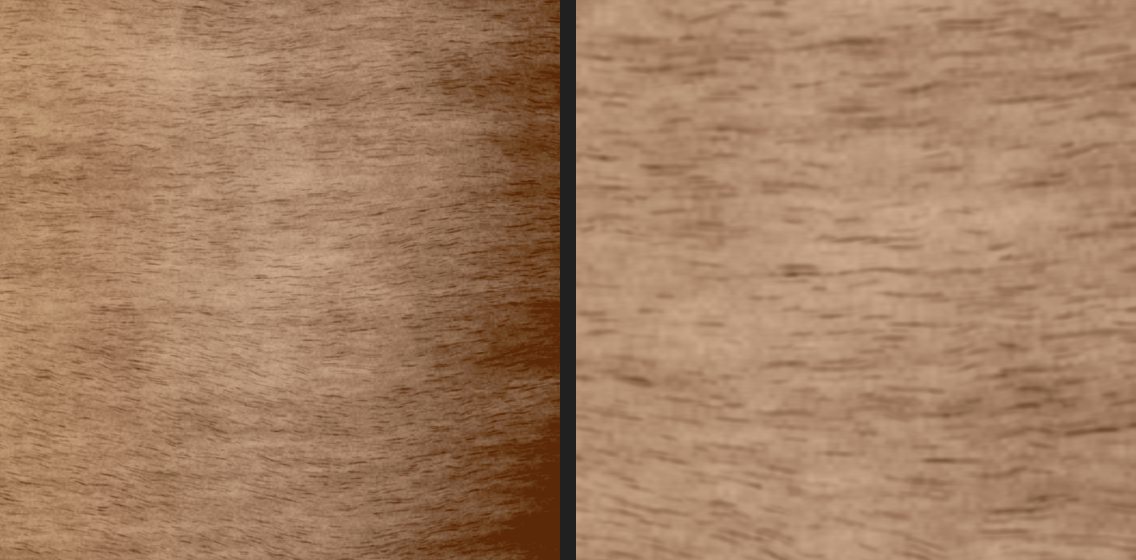
Left: the whole. Right: its middle third, enlarged.
This texture is drawn by a Shadertoy shader. Its source:

```glsl
float hash(vec2 p) {
    vec3 q = fract(p.xyx * vec3(0.1031, 0.1030, 0.0973));
    q += dot(q, q.yzx + 33.33);
    return fract((q.x + q.y) * q.z);
}

float noise(vec2 p) {
    vec2 i = floor(p), f = fract(p);
    f = f * f * (3.0 - 2.0 * f);
    float low = mix(hash(i), hash(i + vec2(1, 0)), f.x);
    float high = mix(hash(i + vec2(0, 1)), hash(i + vec2(1, 1)), f.x);
    return mix(low, high, f.y);
}

// Layered noise centred on zero, roughly -0.5 to 0.5
float fbm(vec2 p) {
    float sum = 0.0, gain = 0.5;
    for (int i = 0; i < 4; i++) {
        sum += gain * (noise(p) - 0.5);
        p = p * 2.03 + 17.3;
        gain *= 0.55;
    }
    return sum;
}

// Fibre direction: level above, falling at lower left, rising at right
float fibreSlope(vec2 p) {
    float fall = smoothstep(0.5, 0.3, p.y) * smoothstep(0.85, 0.35, p.x);
    float rise = smoothstep(0.5, 0.9, p.x) * smoothstep(0.75, 0.5, p.y);
    return 0.06 * rise - 0.24 * fall + 0.22 * (noise(p * vec2(8.0, 12.0)) - 0.5);
}

// Short dark dashes scattered one per cell, thinned out in patches
float pores(vec2 p, vec2 cell, float width, float density, float seed) {
    vec2 home = floor(p / cell);
    float ink = 0.0;
    for (int y = -1; y <= 1; y++)
    for (int x = -1; x <= 1; x++) {
        vec2 id = home + vec2(x, y);
        vec2 key = id + seed;
        vec2 jitter = vec2(hash(key), hash(key + 41.7));
        vec2 centre = (id + jitter) * cell;
        vec2 d = p - centre;
        d.y -= fibreSlope(centre) * d.x;
        float halfLength = cell.x * mix(0.2, 0.65, hash(key + 83.1));
        float patchiness = noise(centre * vec2(10.0, 16.0) + seed);
        float present = step(hash(key + 127.9), density * (0.1 + 1.8 * patchiness));
        float dash = smoothstep(width, 0.0, abs(d.y))
                   * smoothstep(halfLength, halfLength * 0.3, abs(d.x));
        ink = max(ink, present * dash * mix(0.4, 1.0, hash(key + 211.3)));
    }
    return ink;
}

// Dark to light wood, tone runs from 0 to 5
vec3 woodColor(float tone) {
    vec3 ramp[6] = vec3[6](
        vec3(0.36, 0.16, 0.03), vec3(0.42, 0.25, 0.11), vec3(0.48, 0.33, 0.22),
        vec3(0.56, 0.42, 0.31), vec3(0.64, 0.49, 0.38), vec3(0.71, 0.57, 0.46));
    vec3 color = ramp[0];
    for (int i = 1; i < 6; i++)
        color = mix(color, ramp[i], clamp(tone - float(i - 1), 0.0, 1.0));
    return color + 0.06 * max(tone - 5.0, 0.0);
}

// Shadow deepening towards the right edge and the lower right corner
float edgeShade(vec2 p) {
    float reach = max((p.x - 0.38) / 0.62, 0.0);
    float corner = 1.0 + 0.45 * smoothstep(0.5, 0.2, p.y);
    return 3.3 * pow(reach, 2.0) * corner;
}

void mainImage(out vec4 fragColor, in vec2 fragCoord) {
    vec2 p = fragCoord / iResolution.xy;

    // Gently bent grain coordinates, roughened at small scale
    vec2 grain = p;
    grain.y += 0.03 * (noise(p * vec2(2.2, 3.0) + 5.0) - 0.5);
    grain.y -= 0.04 * smoothstep(0.5, 1.1, p.x) * smoothstep(0.75, 0.45, p.y);
    grain.y += 0.005 * (noise(p * vec2(45.0, 30.0)) - 0.5);

    // Broad light and figure
    float shade = edgeShade(p);
    float tone = 4.72 - shade;
    tone += 0.4 * smoothstep(0.45, 0.0, length((p - vec2(0.52, 0.6)) * vec2(1.2, 0.8)));
    tone -= 0.4 * smoothstep(0.4, 0.05, p.y);
    tone += 1.2 * fbm(p * vec2(5.0, 7.0) + 2.0);
    tone += 1.1 * fbm(p * vec2(17.0, 13.0) + 31.0);

    // Streaks along the grain, stronger in the shadow
    float streakGain = 1.0 + 0.25 * shade;
    tone += 1.6 * streakGain * fbm(grain * vec2(2.0, 19.0));
    tone += 1.7 * fbm(grain * vec2(10.0, 80.0) + 60.0);
    tone += 1.5 * fbm(grain * vec2(36.0, 130.0) + 75.0);

    // Pores: medium, fine and long
    tone -= 1.6 * pores(grain, vec2(0.044, 0.010), 0.0036, 0.55, 11.0);
    tone -= 1.3 * pores(grain, vec2(0.026, 0.008), 0.0030, 0.55, 57.0);
    tone -= 1.2 * pores(grain, vec2(0.110, 0.026), 0.0032, 0.30, 93.0);

    // Soft surface speckle
    tone += 0.8 * (noise(p * 260.0) - 0.5) + 0.5 * (noise(p * 150.0 + 9.0) - 0.5);

    // Warmer towards the left
    vec3 warmth = mix(vec3(1.01, 0.99, 0.92), vec3(1.0), smoothstep(0.0, 0.5, p.x));
    fragColor = vec4(woodColor(max(tone, 0.0)) * warmth, 1.0);
}
```
